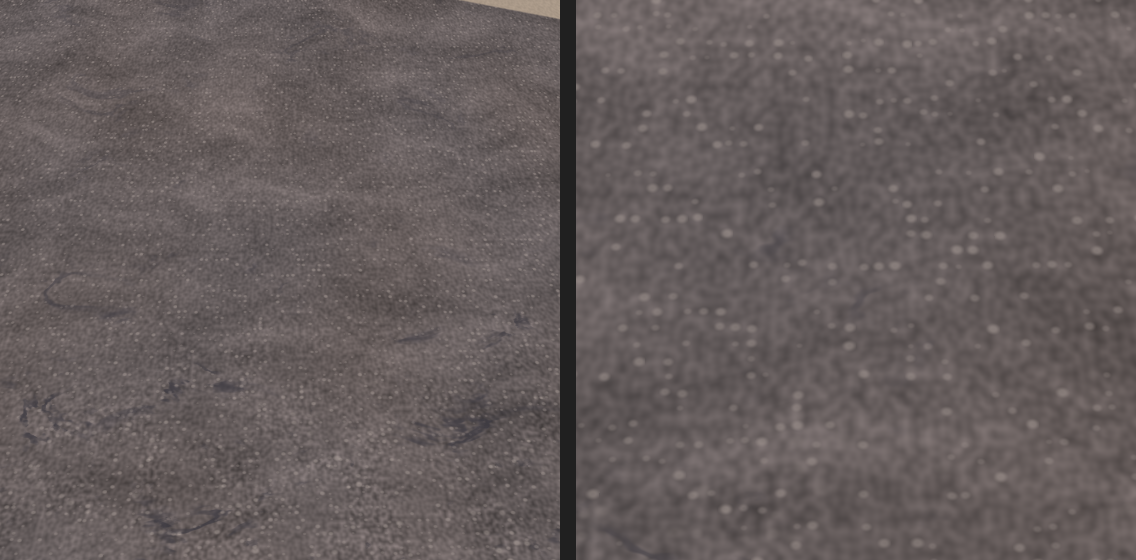
Left, the full canvas; right, a detail of the centre.
Reproduce this texture procedurally as a three.js fragment shader.

```glsl
// Worn grey-brown stony ground seen at a slant, with a pale strip in one corner.
// Layered gradient noise on a receding plane gives stains, dark creases and grain;
// jittered cells scatter bright grit, which turns coarser towards the viewer.

#define HORIZON 1.9        // height of the vanishing line, in canvas units
#define STAIN_SCALE 6.0
#define STAIN_STRETCH 2.4
#define STAIN_CONTRAST 0.13
#define GRAIN_SCALE 225.0
#define GRAIN_CONTRAST 0.095
#define GRIT_SCALE 150.0
#define GRIT_SHARE 0.24
#define GROUND_COLOR vec3(0.400, 0.366, 0.364)
#define GRIT_COLOR vec3(0.640, 0.595, 0.575)
#define CREASE_COLOR vec3(0.235, 0.225, 0.255)
#define STRIP_COLOR vec3(0.665, 0.600, 0.535)

varying vec2 vUv;

vec2 hash2(vec2 p) {
  vec3 q = fract(vec3(p.xyx) * vec3(0.1031, 0.1030, 0.0973));
  q += dot(q, q.yzx + 33.33);
  return fract((q.xx + q.yz) * q.zy);
}

float cornerSlope(vec2 cell, vec2 offset) {
  float angle = 6.2832 * hash2(cell).x;
  return dot(vec2(cos(angle), sin(angle)), offset);
}

float gradientNoise(vec2 p) {
  vec2 i = floor(p);
  vec2 f = p - i;
  vec2 u = f * f * f * (f * (f * 6.0 - 15.0) + 10.0);
  vec2 e = vec2(0.0, 1.0);
  float low = mix(cornerSlope(i, f), cornerSlope(i + e.yx, f - e.yx), u.x);
  float high = mix(cornerSlope(i + e, f - e), cornerSlope(i + 1.0, f - 1.0), u.x);
  return mix(low, high, u.y);
}

float fbm(vec2 p) {
  float sum = 0.0;
  float amplitude = 0.6;
  for (int octave = 0; octave < 5; octave++) {
    sum += amplitude * gradientNoise(p);
    p = mat2(1.98, 0.22, -0.22, 1.98) * p + 17.3;
    amplitude *= 0.58;
  }
  return sum;
}

// Soft round specks, one at most in each cell, of varied size and brightness.
float specks(vec2 p, float share) {
  vec2 cell = floor(p);
  vec2 pick = hash2(cell + 71.0);
  vec2 centre = 0.35 + 0.3 * hash2(cell + 23.0);
  float radius = mix(0.22, 0.46, pick.y);
  float dist = length((p - cell - centre) * vec2(0.85, 1.1));
  float shape = 1.0 - smoothstep(radius * 0.25, radius, dist);
  return shape * step(1.0 - share, pick.x) * mix(0.35, 1.0, pick.y);
}

// Thin broken lines along the zero level of warped noise.
float creases(vec2 p, float width) {
  float level = abs(fbm(p));
  float patches = smoothstep(0.08, 0.32, fbm(p * 0.8 + 41.0));
  return patches * (1.0 - smoothstep(width * 0.2, width, level));
}

void main() {
  // Receding plane; the logarithm keeps the grain as tall as it is wide.
  float depth = 1.0 / (HORIZON - vUv.y);
  vec2 ground = vec2((vUv.x - 0.5) * depth, log(depth)) + 4.0;
  vec2 stainPos = ground * STAIN_SCALE * vec2(1.0, STAIN_STRETCH);
  stainPos += 0.5 * vec2(gradientNoise(ground * 9.0), gradientNoise(ground * 9.0 + 31.0));

  // Broken, rougher surface in the nearer half.
  float nearness = 1.0 - smoothstep(0.08, 0.55, vUv.y);
  float clumps = smoothstep(-0.25, 0.35, fbm(ground * 17.0 + 9.0));
  float rough = nearness * clumps;

  // Stains and grain.
  float stain = fbm(stainPos) + 0.5 * fbm(stainPos * 3.1 + 60.0);
  float grain = gradientNoise(ground * GRAIN_SCALE)
              + 0.6 * gradientNoise(ground * GRAIN_SCALE * 0.47 + 5.0);
  float tone = STAIN_CONTRAST * stain + GRAIN_CONTRAST * (1.0 + 0.9 * rough) * grain;
  vec3 color = GROUND_COLOR * (1.0 + 2.2 * tone);
  color += vec3(0.008, 0.0, -0.008) * gradientNoise(ground * 5.0 + 12.0);

  // Dark creases, faint far away and deep blue-grey close by.
  float crease = creases(stainPos * 1.2 + 20.0, 0.10);
  float chips = rough * smoothstep(0.22, 0.45, fbm(ground * vec2(34.0, 52.0) + 3.0));
  float creaseDepth = mix(0.28, 0.75, 1.0 - smoothstep(0.35, 0.62, vUv.y));
  color = mix(color, CREASE_COLOR, clamp(crease * creaseDepth + 0.6 * chips, 0.0, 0.85));

  // Bright grit: fine everywhere, with larger crumbs on the rough patches.
  float grit = 0.55 * specks(ground * GRIT_SCALE, GRIT_SHARE);
  grit += 0.75 * rough * specks(ground * GRIT_SCALE * 0.72 + 50.0, GRIT_SHARE * 1.4);
  color = mix(color, GRIT_COLOR, min(grit * (1.0 - 0.5 * crease), 0.9));

  // Pale strip cutting the upper right corner, with a shaded foot.
  float strip = vUv.y - 1.0 + 0.19 * (vUv.x - 0.82);
  color *= 1.0 - 0.12 * smoothstep(-0.03, 0.0, strip);
  vec3 stripColor = STRIP_COLOR * (1.0 + 0.06 * grain);
  color = mix(color, stripColor, smoothstep(-0.002, 0.002, strip));

  gl_FragColor = vec4(color, 1.0);
}
```
